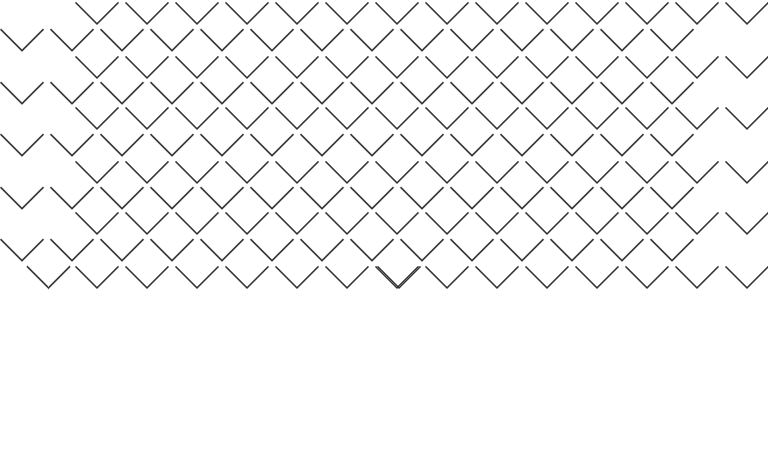
Reproduce this pattern procedurally as a Shadertoy shader.

```glsl
// Signed distance to a mitred V with its tip at the origin, y pointing up
float chevron(vec2 p, float halfWidth) {
    float x = abs(p.x);
    float across = abs(x - p.y) * 0.7071;
    float along = (x + p.y) * 0.7071;
    return max(across - halfWidth, along - 0.608);
}

void mainImage(out vec4 fragColor, in vec2 fragCoord) {
    // One unit is the column pitch; y runs down from the top edge
    float pixel = 15.36 / iResolution.x;
    vec2 p = vec2(fragCoord.x, iResolution.y - fragCoord.y) * pixel;

    // Staggered rows, with spacing that drifts slightly every four rows
    float row = floor((p.y - 0.02) / 0.525);
    float odd = mod(row, 2.0);
    float phase = row * 1.5708;
    float drift = 0.0175 - 0.015 * cos(phase) - 0.005 * sin(phase);
    float tipY = 0.475 + 0.525 * row + drift;

    float column = floor(p.x - 0.44 + 0.5 * odd);
    column += odd > 0.5 ? 0.0 : 0.0;
    float tipX = column + 0.94 - 0.5 * odd;
    vec2 local = vec2(p.x - tipX, tipY - p.y);

    // The last row gains a chevron on the left and a doubled one in the middle
    bool lastRow = row == 10.0;
    if (lastRow && column == 0.0) local.x -= 0.03;
    float d = chevron(local, 0.016);
    if (lastRow && column == 7.0) d = min(d, chevron(local - vec2(0.04, 0.0), 0.016));

    // Odd rows stop short on the right, even rows on the left
    float first = odd > 0.5 || lastRow ? 0.0 : 1.0;
    float last = odd > 0.5 ? 13.0 : 14.0;
    bool present = row >= 0.0 && row <= 10.0 && column >= first && column <= last;

    float ink = present ? clamp(0.5 - d / pixel, 0.0, 1.0) : 0.0;
    fragColor = vec4(mix(vec3(1.0), vec3(0.2), ink), 1.0);
}
```
